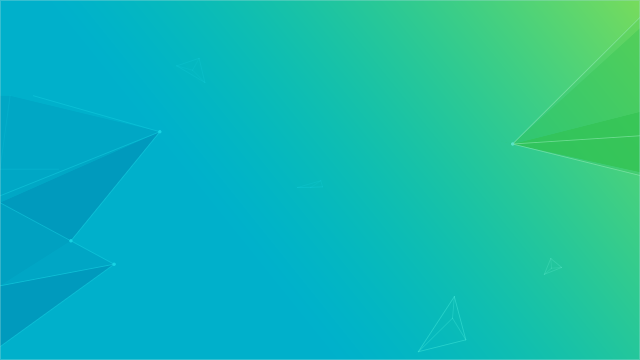
This background is drawn by a Shadertoy shader. Its source:

```glsl
// Diagonal blue-to-green gradient with translucent facets and fine wireframe triangles.
#define BLUE vec3(0.0, 0.692, 0.797)
#define LIME vec3(0.47, 0.86, 0.36)
#define DEEP_BLUE vec3(0.0, 0.57, 0.72)
#define LEAF vec3(0.19, 0.76, 0.31)
#define CYAN_LINE vec3(0.10, 0.84, 0.90)
#define PALE_LINE vec3(0.58, 0.92, 0.72)
#define LINE_WIDTH 0.22
#define DOT_RADIUS 0.46

// Positions are hundredths of the canvas height, origin at the lower left.
vec2 pos;
float soft;
vec3 color;

float cross2(vec2 a, vec2 b) { return a.x * b.y - a.y * b.x; }

// Signed distance to the line through a and b, positive on its left.
float side(vec2 a, vec2 b) { return cross2(normalize(b - a), pos - a); }

void facet(vec2 a, vec2 b, vec2 c, vec3 tint, float alpha) {
    float winding = sign(cross2(b - a, c - a));
    float inside = min(min(side(a, b) * winding, side(b, c) * winding), side(c, a) * winding);
    color = mix(color, tint, alpha * smoothstep(-0.5 * soft, 0.5 * soft, inside));
}

void stroke(vec2 a, vec2 b, vec3 tint, float alpha) {
    vec2 ab = b - a, ap = pos - a;
    float d = length(ap - ab * clamp(dot(ap, ab) / dot(ab, ab), 0.0, 1.0));
    float cover = clamp((0.5 * LINE_WIDTH - d) / soft + 0.5, 0.0, 1.0);
    color = mix(color, tint, alpha * cover);
}

void node(vec2 center, vec3 tint) {
    float d = length(pos - center) - DOT_RADIUS;
    color = mix(color, tint, 0.85 * (1.0 - smoothstep(-0.5 * soft, 0.5 * soft, d)));
}

// Outlined triangle whose corners also meet at an inner apex.
void wirePyramid(vec2 a, vec2 b, vec2 c, vec2 apex, vec3 tint, float alpha) {
    vec2 corners[3] = vec2[3](a, b, c);
    for (int i = 0; i < 3; i++) {
        stroke(corners[i], corners[(i + 1) % 3], tint, alpha);
        stroke(corners[i], apex, tint, alpha * 0.7);
    }
}

void background() {
    float t = clamp((pos.x - 0.8 * (100.0 - pos.y) - 13.9) / 163.9, 0.0, 1.0);
    color = mix(BLUE, LIME, vec3(pow(t, 1.8), t, pow(t, 1.25)));
}

void leftFacets() {
    vec2 tip = vec2(44.4, 63.4), joint = vec2(19.7, 33.1), lowTip = vec2(31.7, 26.6);
    vec2 top = vec2(0.0, 73.4), crease = vec2(0.0, 43.7);
    vec2 fold = vec2(0.0, 20.6), base = vec2(0.0, 3.7);
    vec2 ridge = vec2(2.8, 73.4);

    facet(top, ridge, crease, DEEP_BLUE, 0.30);
    facet(ridge, tip, crease, DEEP_BLUE, 0.30);
    facet(tip, joint, crease, DEEP_BLUE, 0.72);
    facet(crease, joint, fold, DEEP_BLUE, 0.50);
    facet(joint, lowTip, fold, DEEP_BLUE, 0.34);
    facet(lowTip, fold, base, DEEP_BLUE, 0.72);

    stroke(vec2(9.3, 73.4), tip, CYAN_LINE, 0.40);
    stroke(ridge, vec2(0.0, 53.0), CYAN_LINE, 0.15);
    stroke(vec2(0.0, 53.0), vec2(16.2, 53.0), CYAN_LINE, 0.20);
    stroke(vec2(0.0, 45.6), tip, CYAN_LINE, 0.45);
    stroke(tip, joint, CYAN_LINE, 0.55);
    stroke(crease, joint, CYAN_LINE, 0.45);
    stroke(joint, lowTip, CYAN_LINE, 0.50);
    stroke(fold, lowTip, CYAN_LINE, 0.55);
    stroke(base, lowTip, CYAN_LINE, 0.50);
    node(tip, CYAN_LINE);
    node(joint, CYAN_LINE);
    node(lowTip, CYAN_LINE);
}

void rightFacets() {
    vec2 hub = vec2(142.4, 60.0);
    facet(hub, vec2(178.0, 95.4), vec2(178.0, 92.4), LEAF, 0.16);
    facet(hub, vec2(178.0, 92.4), vec2(178.0, 69.0), LEAF, 0.45);
    facet(hub, vec2(178.0, 69.0), vec2(178.0, 52.1), LEAF, 0.78);
    facet(hub, vec2(178.0, 52.1), vec2(178.0, 51.2), LEAF, 0.25);
    float ends[3] = float[3](95.4, 62.3, 51.2);
    for (int i = 0; i < 3; i++) stroke(hub, vec2(178.0, ends[i]), PALE_LINE, 0.6);
    node(hub, vec3(0.35, 0.90, 0.80));
}

void floatingWires() {
    wirePyramid(vec2(126.2, 17.6), vec2(116.2, 2.3), vec2(129.4, 5.6),
                vec2(125.7, 11.6), vec3(0.25, 0.90, 0.85), 0.55);
    wirePyramid(vec2(153.0, 28.2), vec2(151.2, 23.8), vec2(156.0, 25.7),
                vec2(153.2, 25.5), vec3(0.35, 0.90, 0.78), 0.35);
    wirePyramid(vec2(49.1, 81.7), vec2(55.3, 83.8), vec2(56.9, 77.1),
                vec2(53.5, 80.5), CYAN_LINE, 0.20);
    wirePyramid(vec2(82.6, 47.9), vec2(89.1, 49.8), vec2(89.6, 48.1),
                vec2(86.3, 47.9), CYAN_LINE, 0.18);
}

void mainImage(out vec4 fragColor, in vec2 fragCoord) {
    soft = 100.0 / iResolution.y;
    pos = fragCoord * soft;
    background();
    leftFacets();
    rightFacets();
    floatingWires();

    // Hairline rim around the canvas
    vec2 toRim = min(pos, iResolution.xy * soft - pos);
    float rim = 1.0 - smoothstep(0.0, 0.35, min(toRim.x, toRim.y));
    color = mix(color, vec3(0.65, 0.85, 0.85), 0.5 * rim);
    fragColor = vec4(color, 1.0);
}
```
